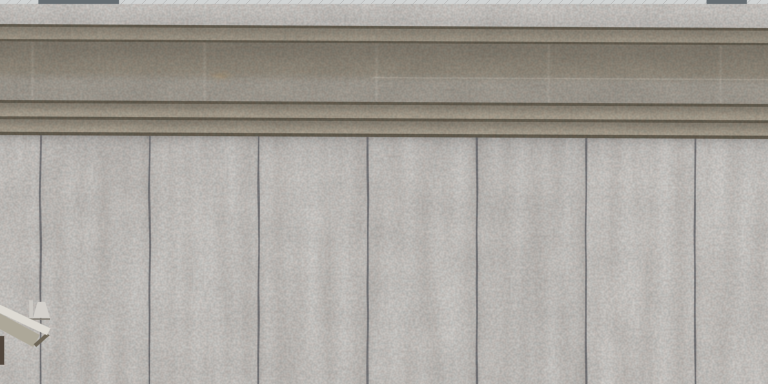
This texture is drawn by a Shadertoy shader. Its source:

```glsl
#define TILT 0.0052
#define JOINT_START 0.1055
#define JOINT_GAP 0.2841
#define JOINT_HALF 0.0024
#define BLOCK_START 0.0846
#define BLOCK_GAP 0.448
#define WALL_TOP 0.3516
#define GRAIN 0.13
#define STAIN 0.055
#define STONE vec3(0.728, 0.716, 0.702)
#define SHADE vec3(0.475, 0.450, 0.405)
#define GROOVE vec3(0.370, 0.345, 0.295)

float aa;

vec2 hashGradient(vec2 cell) {
    vec3 h = fract(vec3(cell.xyx) * vec3(0.1031, 0.1030, 0.0973));
    h += dot(h, h.yzx + 33.33);
    float angle = 6.2832 * fract((h.x + h.y) * h.z);
    return vec2(cos(angle), sin(angle));
}

float gradientNoise(vec2 p) {
    vec2 i = floor(p), f = fract(p);
    vec2 u = f * f * f * (f * (f * 6.0 - 15.0) + 10.0);
    vec2 e = vec2(1.0, 0.0);
    float low = mix(dot(hashGradient(i), f), dot(hashGradient(i + e.xy), f - e.xy), u.x);
    float high = mix(dot(hashGradient(i + e.yx), f - e.yx), dot(hashGradient(i + e.xx), f - e.xx), u.x);
    return mix(low, high, u.y);
}

float past(float edge, float v) { return smoothstep(edge - aa, edge + aa, v); }
float between(float a, float b, float v) { return past(a, v) - past(b, v); }
float fill(float dist) { return 1.0 - smoothstep(-aa, aa, dist); }

// Square-ended bar from a to b
float bar(vec2 p, vec2 a, vec2 b, float halfWidth) {
    vec2 axis = normalize(b - a), q = p - 0.5 * (a + b);
    vec2 d = abs(vec2(dot(q, axis), dot(q, vec2(-axis.y, axis.x))));
    d -= vec2(0.5 * length(b - a), halfWidth);
    return length(max(d, 0.0)) + min(max(d.x, d.y), 0.0);
}

// Signed distance to the nearest line of a regular row
float repeatLine(float x, float start, float gap) {
    return abs(mod(x - start + 0.5 * gap, gap) - 0.5 * gap);
}

// Stacked mouldings, by depth below the top edge
vec3 cornice(vec2 p, float d) {
    vec3 c = STONE * mix(1.02, 0.97, smoothstep(0.01, 0.06, d));
    c = mix(c, GROOVE, past(0.0625, d));
    c = mix(c, mix(SHADE * 1.08, SHADE * 1.24, smoothstep(0.07, 0.10, d)), past(0.0695, d));
    c = mix(c, GROOVE, past(0.1016, d));
    vec3 cove = mix(SHADE, SHADE * 1.13, smoothstep(0.11, 0.19, d));
    cove = mix(cove, vec3(0.59, 0.57, 0.535), smoothstep(0.180, 0.215, d));
    c = mix(c, cove, past(0.1075, d));

    // Block seams and a pale ledge in the cove
    float inCove = between(0.108, 0.260, d);
    float seam = exp(-pow(repeatLine(p.x, BLOCK_START, BLOCK_GAP) / 0.004, 2.0));
    c += 0.035 * seam * inCove;
    c += 0.05 * between(0.195, 0.199, d) * past(0.97, p.x);
    vec2 rust = (vec2(p.x, d) - vec2(0.575, 0.195)) / vec2(0.022, 0.009);
    c += vec3(0.03, 0.0, -0.04) * exp(-dot(rust, rust));

    // Two lower steps, each closed by a mossy groove
    for (int i = 0; i < 2; i++) {
        float top = 0.2604 + 0.0425 * float(i);
        vec3 face = mix(SHADE * 1.06, SHADE * 1.3, smoothstep(top + 0.007, top + 0.038, d));
        c = mix(c, GROOVE, past(top, d));
        c = mix(c, face, past(top + 0.0075, d));
    }
    return mix(c, GROOVE, past(0.343, d));
}

// Upright slabs with dark joints and a soft shadow at the top
vec3 wall(vec2 p, float d) {
    float slab = floor((p.x - JOINT_START) / JOINT_GAP);
    vec3 c = STONE + 0.012 * hashGradient(vec2(slab, 7.0)).x;
    c *= 1.0 - 0.17 * exp(-max(d - WALL_TOP, 0.0) / 0.016);
    float streak = gradientNoise(vec2(p.x * 24.0, p.y * 2.5 + slab * 3.7));
    c += STAIN * streak * vec3(0.9, 1.0, 1.05);
    float wobble = 0.003 * gradientNoise(vec2(slab * 0.3, p.y * 7.0));
    float joint = repeatLine(p.x + wobble, JOINT_START, JOINT_GAP);
    c *= 1.0 - 0.06 * exp(-joint / 0.008);
    return mix(c, vec3(0.41, 0.41, 0.425), 0.92 * fill(joint - JOINT_HALF));
}

// Narrow strip beyond the parapet: pale sky, mesh and dark panes
vec3 skyline(vec2 p, float d) {
    float mesh = fill(repeatLine(p.x + d, 0.0, 0.027) - 0.001);
    vec3 c = mix(vec3(0.82, 0.83, 0.83), vec3(0.62), 0.5 * mesh);
    float pane = between(0.10, 0.31, p.x) + between(1.84, 1.945, p.x);
    return mix(c, vec3(0.40, 0.43, 0.45), pane);
}

// Tilted housing with a small fitting behind it
vec3 housing(vec2 p, vec3 c) {
    float taper = abs(p.x - 0.108) - mix(0.022, 0.010, clamp((p.y - 0.172) / 0.042, 0.0, 1.0));
    float fitting = max(taper, abs(p.y - 0.193) - 0.021);
    c = mix(c, vec3(0.83, 0.82, 0.80), fill(fitting));
    c = mix(c, vec3(0.80, 0.79, 0.77), fill(bar(p, vec2(0.081, 0.165), vec2(0.081, 0.218), 0.005)));
    c = mix(c, vec3(0.52, 0.50, 0.46), fill(bar(p, vec2(0.072, 0.169), vec2(0.130, 0.169), 0.002)));
    c = mix(c, vec3(0.32, 0.28, 0.24), fill(bar(p, vec2(0.003, 0.050), vec2(0.003, 0.125), 0.008)));
    c = mix(c, vec3(0.68, 0.66, 0.60), fill(bar(p, vec2(-0.05, 0.190), vec2(0.095, 0.112), 0.018)));
    c = mix(c, vec3(0.43, 0.40, 0.34), fill(bar(p, vec2(0.091, 0.100), vec2(0.125, 0.130), 0.005)));
    return mix(c, vec3(0.87, 0.86, 0.83), fill(bar(p, vec2(-0.05, 0.219), vec2(0.127, 0.136), 0.010)));
}

void mainImage(out vec4 fragColor, in vec2 fragCoord) {
    vec2 p = fragCoord / iResolution.y;
    aa = 0.8 / iResolution.y;
    float d = 1.0 - p.y - TILT * p.x;
    vec3 c = mix(cornice(p, d), wall(p, d), past(WALL_TOP, d));

    // Stone grain and broad weathering
    float grain = 0.6 * gradientNoise(p * 173.0) + 0.4 * gradientNoise(p * 87.0 + 19.0);
    float weather = gradientNoise(p * vec2(9.0, 14.0) + 5.0);
    c *= 1.0 + GRAIN * grain + 0.04 * weather;
    c += 0.018 * gradientNoise(p * 110.0 + 41.0) * vec3(1.0, -0.3, -0.6);

    c = mix(skyline(p, d), c, past(0.0104 - TILT * p.x, d));
    fragColor = vec4(clamp(housing(p, c), 0.0, 1.0), 1.0);
}
```
